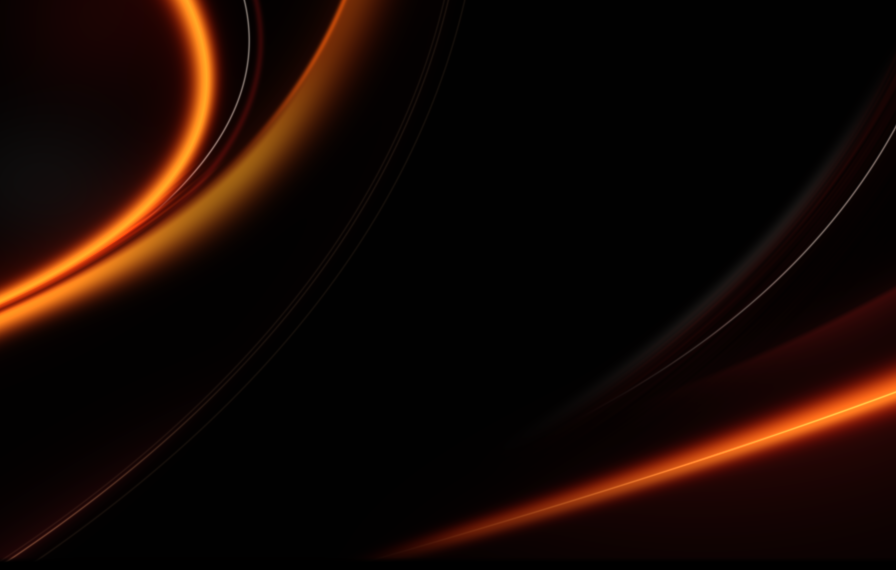
A Shadertoy shader for this background:

```glsl
// Glowing ember arcs and hairline streaks sweeping across a black backdrop.

float bell(float s, float w) { return exp(-s * s / (w * w)); }

// Thin antialiased stroke
float hairline(float s) { return bell(s, max(0.0019, 0.8 / iResolution.y)); }

// Heat to colour: dark red, orange, amber
vec3 ember(float heat) {
    return vec3(1.0, 0.56, 0.12) * pow(vec3(max(heat, 0.0)), vec3(0.95, 1.8, 2.3));
}

vec2 hashGradient(vec2 cell) {
    float angle = 6.2832 * fract(sin(dot(cell, vec2(127.1, 311.7))) * 4375.85);
    return vec2(cos(angle), sin(angle));
}

float gradientNoise(vec2 p) {
    vec2 i = floor(p), f = fract(p), u = f * f * (3.0 - 2.0 * f);
    vec2 e = vec2(1, 0);
    return mix(mix(dot(hashGradient(i), f),
                   dot(hashGradient(i + e), f - e), u.x),
               mix(dot(hashGradient(i + e.yx), f - e.yx),
                   dot(hashGradient(i + e.xx), f - e.xx), u.x), u.y);
}

// Quadratic curve a-b-c: x = signed distance (positive lower right), y = position along it
vec2 curve(vec2 p, vec2 a, vec2 b, vec2 c) {
    vec2 k = a - 2.0 * b + c, d, r;
    float t = 0.0, nearest = 1e9;
    for (int i = 0; i <= 8; i++) {
        float u = float(i) / 8.0;
        r = p - a - u * (2.0 * (b - a) + u * k);
        if (dot(r, r) < nearest) { nearest = dot(r, r); t = u; }
    }
    for (int i = 0; i < 4; i++) {
        d = 2.0 * (b - a + t * k);
        r = p - a - t * (2.0 * (b - a) + t * k);
        float slope = max(dot(d, d) - 2.0 * dot(r, k), 0.3 * dot(d, d));
        t = clamp(t + dot(r, d) / slope, -0.1, 1.1);
    }
    d = 2.0 * (b - a + t * k);
    r = p - a - t * (2.0 * (b - a) + t * k);
    return vec2((d.x * r.y - d.y * r.x) / length(d), t);
}

// Upper left: bright inner ring, broad outer ring and the strokes between
vec3 rings(vec2 p) {
    vec2 inner = curve(p, vec2(0.332, 1.01), vec2(0.486, 0.689), vec2(-0.01, 0.467));
    float s = inner.x + 0.008 * (1.0 - inner.y), t = inner.y;
    float side = s < 0.0 ? mix(0.030, 0.018, t) : mix(0.022, 0.009, t);
    vec3 col = ember(0.82 * bell(s, side) + 0.27 * exp(-abs(s) / (s < 0.0 ? 0.045 : 0.02)));

    // Smoky disc inside the ring
    col += vec3(0.045, 0.046, 0.046) * bell(length((p - vec2(0.07, 0.68)) * vec2(0.7, 1.0)), 0.12);
    col += vec3(0.09, 0.012, 0.01) * bell(length(p - vec2(0.17, 0.97)), 0.16);

    vec2 outer = curve(p, vec2(0.609, 1.02), vec2(0.471, 0.658), vec2(-0.01, 0.451));
    s = outer.x; t = outer.y;
    float middle = smoothstep(0.1, 0.5, t), low = smoothstep(0.5, 1.0, t);
    float peak = mix(0.012, 0.022, middle) - 0.01 * low;
    float width = s < peak ? mix(0.016, 0.019, middle) - 0.006 * low : mix(0.06, 0.05, middle) - 0.021 * low;
    float body = bell(s - peak, width) * smoothstep(-0.008, 0.006, s);
    vec3 tint = mix(vec3(0.36, 0.15, 0.02), vec3(0.56, 0.37, 0.07), middle);
    tint = mix(tint, vec3(0.95, 0.56, 0.12), low);
    col += tint * body * mix(vec3(1), vec3(1.0, body, body), 0.6);
    col += vec3(0.12, 0.025, 0.006) * exp(-abs(s) / 0.04);
    col += vec3(0.4, 0.18, 0.02) * bell(s - 0.002, 0.005) * (1.0 - middle);

    // Filaments where the two rings close up
    float gap = smoothstep(0.0, 0.01, inner.x) * smoothstep(0.0, 0.01, -s) * smoothstep(0.45, 0.75, t);
    col += gap * ember(0.28 + 0.4 * gradientNoise(vec2(s * 170.0, t * 2.0)));

    // Silver stroke with a red companion
    vec2 silver = curve(p, vec2(0.426, 1.01), vec2(0.486, 0.791), vec2(0.225, 0.59));
    float fade = 1.0 - smoothstep(0.65, 1.0, silver.y);
    col += fade * (vec3(0.40, 0.38, 0.36) * hairline(silver.x)
                 + vec3(0.17, 0.02, 0.02) * bell(silver.x - 0.02, 0.006));
    return col;
}

// Faint long arc from the top to the lower left corner
vec3 faintArc(vec2 p) {
    vec2 arc = curve(p, vec2(0.789, 1.01), vec2(0.66, 0.451), vec2(0.02, 0.02));
    float low = smoothstep(0.6, 1.0, arc.y);
    vec3 col = vec3(0.24, 0.18, 0.12) * hairline(arc.x) * mix(0.28, 1.0, low);
    col += vec3(0.06, 0.045, 0.03) * (hairline(arc.x - 0.028) + hairline(arc.x + 0.007));
    float haze = arc.x < 0.0 ? exp(arc.x / 0.05) : exp(-arc.x / 0.012);
    return col + vec3(0.13, 0.02, 0.022) * haze * mix(0.12, 1.0, low);
}

// Right: streaked red band, silver edge, red fold and the hot beam
vec3 beams(vec2 p) {
    vec2 band = curve(p, vec2(1.619, 1.02), vec2(1.424, 0.498), vec2(0.82, 0.18));
    float fade = 1.0 - smoothstep(0.55, 1.0, band.y);
    float streak = 0.75 + 0.8 * gradientNoise(vec2(band.x * 190.0, band.y * 3.0));
    vec3 col = vec3(0.17, 0.022, 0.016) * streak * smoothstep(-0.01, 0.025, band.x) * exp(-max(band.x, 0.0) / 0.045) * fade;
    col += vec3(0.085, 0.08, 0.075) * bell(band.x, 0.014) * fade * smoothstep(0.05, 0.45, band.y);

    vec2 silver = curve(p, vec2(1.588, 0.809), vec2(1.418, 0.467), vec2(0.984, 0.25));
    col += vec3(0.38, 0.35, 0.33) * hairline(silver.x) * (1.0 - smoothstep(0.3, 1.0, silver.y));

    vec2 fold = curve(p, vec2(1.588, 0.506), vec2(1.332, 0.361), vec2(1.025, 0.262));
    float sheet = smoothstep(-0.005, 0.008, fold.x) * exp(-max(fold.x, 0.0) / 0.06) + 0.4 * exp(-abs(fold.x) / 0.03);
    col += vec3(0.17, 0.025, 0.022) * sheet * (1.0 - smoothstep(0.1, 0.95, fold.y));

    vec2 beam = curve(p, vec2(1.598, 0.322), vec2(1.209, 0.176), vec2(0.635, 0.012));
    float s = beam.x, t = beam.y, power = 1.0 - smoothstep(0.1, 1.1, t);
    float width = mix(0.034, 0.014, t);
    col += ember(0.78 * bell(s + 0.006 * (1.0 - t), width) * mix(0.3, 1.0, power) * (1.0 - smoothstep(0.8, 1.05, t)));
    col += vec3(0.12, 0.17, 0.05) * bell(s - 0.006, 0.012) * power;
    col += vec3(0.25, 0.25, 0.14) * hairline(s) * power;
    col += vec3(0.20, 0.03, 0.025) * exp(-abs(s) / (s > 0.0 ? 0.16 : 0.05)) * power;
    return col;
}

void mainImage(out vec4 fragColor, in vec2 fragCoord) {
    vec2 p = fragCoord / iResolution.y;
    vec3 col = vec3(0.004, 0.002, 0.002) + rings(p) + faintArc(p) + beams(p);
    col *= smoothstep(0.012, 0.024, p.y); // dark strip along the bottom
    fragColor = vec4(clamp(col, 0.0, 1.0), 1.0);
}
```
